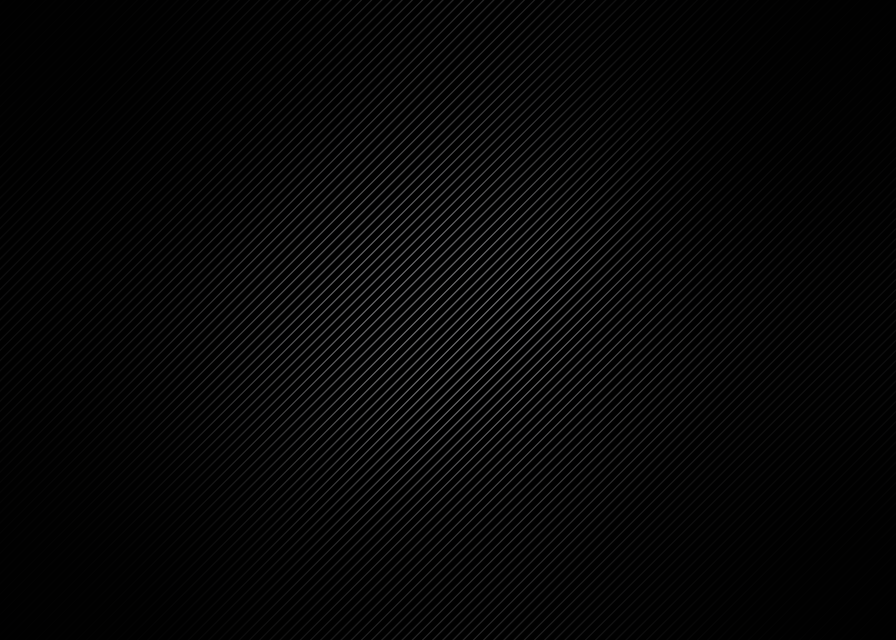
Reproduce this pattern procedurally as a Shadertoy shader.

```glsl
// Coverage of a thin line of the given half width, box filtered over one pixel
float lineCoverage(float dist, float halfWidth, float pixel) {
    vec2 edges = (vec2(halfWidth, -halfWidth) - dist) / pixel + 0.5;
    edges = clamp(edges, 0.0, 1.0);
    return edges.x - edges.y;
}

// Oval light with a broad flat middle, periodic in both directions
float ovalGlow(vec2 uv) {
    vec2 offset = cos(3.14159 * uv);
    float radius = length(offset * vec2(1.0, 0.8));
    return exp(-2.0 * radius * radius * radius);
}

void mainImage(out vec4 fragColor, in vec2 fragCoord) {
    vec2 uv = fragCoord / iResolution.xy;

    // Rising diagonals: whole repeats across and down
    vec2 repeats = vec2(88.0, -63.0);
    float phase = dot(uv, repeats);
    float dist = abs(fract(phase) - 0.5);
    float pixel = 0.8 * length(repeats / iResolution.xy);
    float stripe = lineCoverage(dist, 0.095, pixel);

    // Grey lines fading into near black
    float glow = ovalGlow(uv);
    vec3 ground = vec3(0.004);
    vec3 lineColor = ground + vec3(0.37, 0.37, 0.38) * glow;
    fragColor = vec4(mix(ground, lineColor, stripe), 1.0);
}
```
